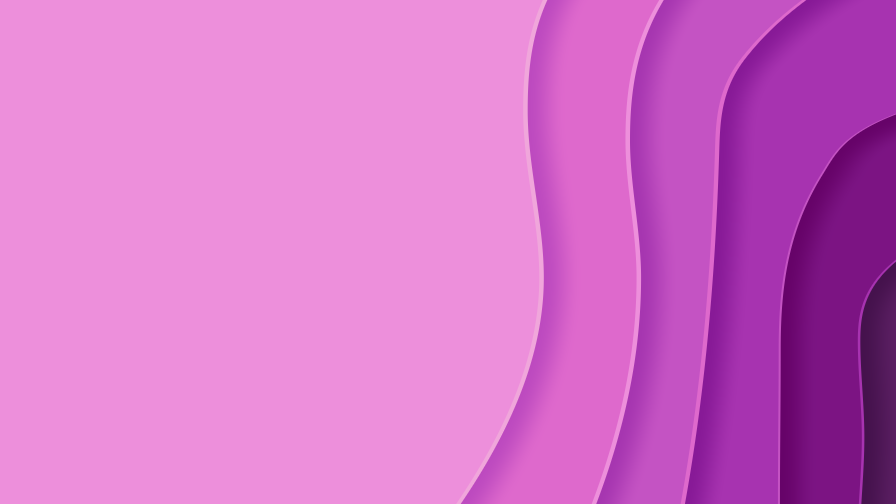
This background is drawn by a WebGL 2 fragment shader. Its source:

```glsl
#version 300 es
precision highp float;

uniform vec2 u_resolution;
out vec4 outColor;

const float ASPECT = 16.0 / 9.0;
const float SHADOW_REACH = 0.075;

// Cubic Hermite span from (y0, x0) to (y1, x1) with end slopes dx/dy
float hermite(float y, float y0, float x0, float slope0, float y1, float x1, float slope1) {
    float h = y1 - y0;
    float t = (y - y0) / h;
    float s = 1.0 - t;
    return s * s * (1.0 + 2.0 * t) * x0 + t * t * (3.0 - 2.0 * t) * x1
         + h * t * s * (s * slope0 - t * slope1);
}

// Smooth edge x(y) through four knots, continued straight past the last one
float edgeX(float y, vec4 knotY, vec4 knotX, vec4 slope) {
    if (y > knotY.w) return knotX.w + slope.w * (y - knotY.w);
    int i = y < knotY.y ? 0 : (y < knotY.z ? 1 : 2);
    return hermite(y, knotY[i], knotX[i], slope[i], knotY[i + 1], knotX[i + 1], slope[i + 1]);
}

float coverage(float dist, float pixel) {
    return clamp(dist / pixel + 0.5, 0.0, 1.0);
}

// One sheet to the right of an edge: light rim, then shadow fading into the fill
vec3 paintSheet(vec3 below, vec2 p, float pixel, vec4 knotY, vec4 knotX, vec4 slope,
                float rimWidth, vec3 rim, vec3 shade, vec3 fill) {
    const float STEP = 0.002;
    float x = edgeX(p.y, knotY, knotX, slope);
    float tilt = (edgeX(p.y + STEP, knotY, knotX, slope) - x) / STEP;
    float normalX = inversesqrt(1.0 + tilt * tilt);
    float dist = (p.x - x) * normalX;
    vec3 sheet = mix(shade, fill, smoothstep(0.0, SHADOW_REACH, dist));
    vec3 color = mix(below, rim, coverage(dist + rimWidth * normalX, pixel));
    return mix(color, sheet, coverage(dist, pixel));
}

void main() {
    vec2 p = gl_FragCoord.xy / u_resolution * vec2(ASPECT, 1.0);
    float pixel = 1.0 / u_resolution.y;

    vec3 blush  = vec3(0.94, 0.65, 0.86);
    vec3 pink   = vec3(0.93, 0.56, 0.86);
    vec3 rose   = vec3(0.87, 0.41, 0.80);
    vec3 orchid = vec3(0.77, 0.325, 0.765);
    vec3 violet = vec3(0.655, 0.20, 0.69);
    vec3 plum   = vec3(0.485, 0.08, 0.515);
    vec3 night  = vec3(0.355, 0.12, 0.385);

    // Sheets stacked from left to right
    vec3 color = pink;
    color = paintSheet(color, p, pixel,
        vec4(0.0, 0.449, 0.780, 1.0), vec4(0.914, 1.079, 1.047, 1.086),
        vec4(0.68, 0.0, 0.0, 0.45), 0.009, blush, vec3(0.74, 0.29, 0.75), rose);
    color = paintSheet(color, p, pixel,
        vec4(0.0, 0.449, 0.722, 1.0), vec4(1.183, 1.272, 1.250, 1.317),
        vec4(0.38, 0.0, 0.0, 0.60), 0.009, pink, vec3(0.65, 0.21, 0.69), orchid);
    color = paintSheet(color, p, pixel,
        vec4(0.0, 0.699, 0.884, 1.0), vec4(1.359, 1.427, 1.479, 1.600),
        vec4(0.18, 0.03, 0.78, 1.35), 0.0085, rose, vec3(0.53, 0.10, 0.59), violet);
    color = paintSheet(color, p, pixel,
        vec4(0.0, 0.306, 0.653, 0.773), vec4(1.5475, 1.549, 1.632, 1.778),
        vec4(0.0, 0.0, 0.62, 2.6), 0.004, orchid, vec3(0.40, 0.01, 0.41), plum);
    color = paintSheet(color, p, pixel,
        vec4(0.0, 0.132, 0.324, 0.481), vec4(1.709, 1.715, 1.707, 1.778),
        vec4(0.06, 0.0, 0.0, 1.2), 0.005, violet, vec3(0.27, 0.07, 0.30), night);

    outColor = vec4(color, 1.0);
}
```
